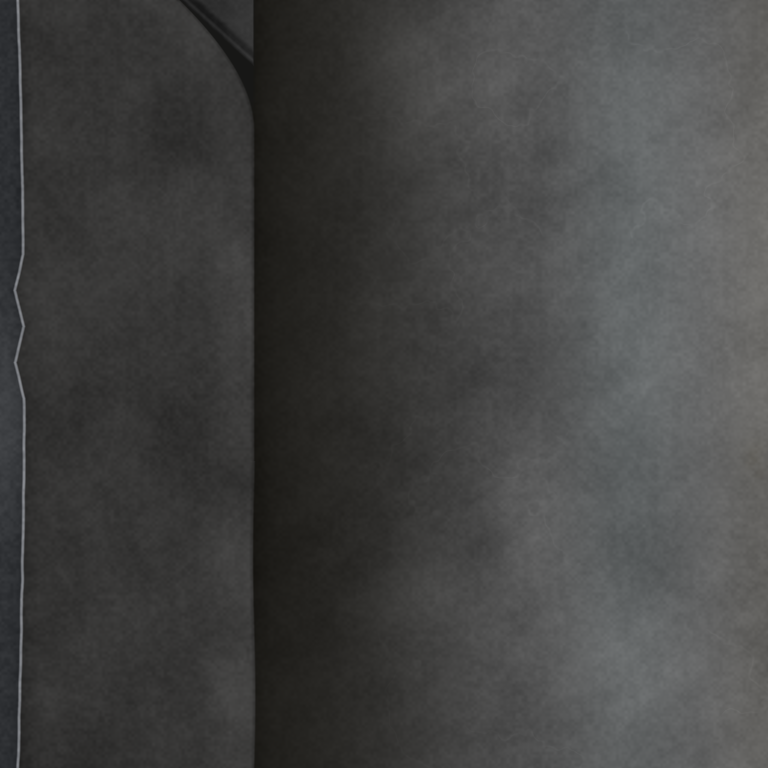
Reproduce this texture procedurally as a Shadertoy shader.

```glsl
// A dark suede cushion with a pale stitched seam lies beside a worn concrete floor.
// Curved boundaries are distance masks; light is a ramp plus soft glows, and the
// surfaces come from layered value noise with fine grain and faint ridge veins.

float hash(vec2 p) {
    return fract(sin(dot(p, vec2(127.1, 311.7))) * 43758.545);
}

float noise(vec2 p) {
    vec2 i = floor(p), f = fract(p);
    f = f * f * (3.0 - 2.0 * f);
    return mix(mix(hash(i), hash(i + vec2(1, 0)), f.x),
               mix(hash(i + vec2(0, 1)), hash(i + vec2(1, 1)), f.x), f.y);
}

float fbm(vec2 p) {
    float sum = 0.0, amp = 0.5;
    for (int i = 0; i < 5; i++) {
        sum += amp * noise(p);
        p = mat2(1.6, 1.2, -1.2, 1.6) * p + 7.3;
        amp *= 0.5;
    }
    return sum / 0.97;
}

float glow(vec2 p, vec2 center, vec2 radius) {
    vec2 q = (p - center) / radius;
    return exp(-dot(q, q));
}

// Signed distance-like value to a line through a and b, positive above it
float aboveLine(vec2 p, vec2 a, vec2 b) {
    vec2 d = normalize(b - a);
    return dot(p - a, vec2(-d.y, d.x));
}

// Right border of the cushion, bending left near the top
float cushionEdge(float y) {
    float d = max(y - 0.83, 0.0);
    return 0.331 - 4.4 * d * d / (1.0 + 1.8 * d) + 0.0015 * sin(y * 17.0) * step(y, 0.4);
}

// Bowed seam with two sharp kinks in its middle
float seamX(float y) {
    float zigzag = 1.0 - 2.0 * abs(fract((y - 0.622) / 0.094 + 0.5) - 0.5);
    float kinked = step(0.481, y) * step(y, 0.669);
    return 0.0235 + 0.008 * sin(3.1416 * y) - 0.0115 * zigzag * kinked
         + 0.001 * (noise(vec2(y * 45.0, 3.0)) - 0.5);
}

vec3 floorColor(vec2 p, float grain) {
    float light = 0.125 + 0.265 * smoothstep(0.32, 0.88, p.x);
    light += 0.055 * glow(p, vec2(0.58, 0.89), vec2(0.11, 0.10));
    light += 0.045 * glow(p, vec2(0.70, 0.31), vec2(0.07, 0.10));
    light += 0.035 * glow(p, vec2(0.55, 0.22), vec2(0.06, 0.07));
    light += 0.035 * glow(p, vec2(0.78, 0.12), vec2(0.06, 0.12));
    light += 0.025 * glow(p, vec2(0.87, 0.66), vec2(0.10, 0.12));
    light -= 0.050 * glow(p, vec2(0.83, 0.27), vec2(0.07, 0.07));
    light -= 0.035 * glow(p, vec2(0.71, 0.79), vec2(0.06, 0.10));
    light -= 0.025 * glow(p, vec2(0.67, 0.53), vec2(0.07, 0.06));

    // Cloudy wear, slanted blotches and thin pale veins
    float worn = smoothstep(0.33, 0.70, p.x);
    float cloud = fbm(p * vec2(7.0, 6.0) + 2.0) - 0.5;
    float blotch = fbm(mat2(0.8, -0.6, 0.6, 0.8) * p * vec2(20.0, 28.0)) - 0.5;
    float vein = 1.0 - smoothstep(0.0, 0.018, abs(fbm(p * 9.0 + 31.0) - 0.5));
    vein *= smoothstep(0.45, 0.65, noise(p * 8.0 + 11.0));
    light += (0.09 * cloud + 0.06 * blotch) * mix(0.35, 1.0, worn);
    light += 0.018 * vein * worn + 0.028 * grain * mix(0.4, 1.0, worn);
    light -= 0.035 * exp(-max(p.x - 0.331, 0.0) / 0.02);

    // Warm shadow, a cool band, a warmer right border
    vec3 tint = mix(vec3(0.008, 0.003, -0.010), vec3(0.0), worn);
    tint += vec3(-0.012, 0.003, 0.006) * glow(p, vec2(0.82, 0.55), vec2(0.08, 0.8));
    tint += vec3(0.006, 0.002, -0.008) * smoothstep(0.90, 1.0, p.x);
    float stain = glow(p, vec2(0.985, 0.395), vec2(0.018, 0.025)) * (0.6 + blotch * 2.0);
    return vec3(light) + tint - vec3(0.06, 0.07, 0.09) * max(stain, 0.0);
}

vec3 cushionColor(vec2 p, float edge, float grain) {
    float nap = fbm(p * vec2(13.0, 11.0) + 4.0) - 0.5;
    float light = 0.195 + 0.10 * nap + 0.025 * grain;
    light += 0.025 * glow(p, vec2(0.20, 0.66), vec2(0.12, 0.12));
    light += 0.020 * glow(p, vec2(0.24, 0.08), vec2(0.10, 0.10));
    light += 0.035 * smoothstep(0.08, 0.02, edge - p.x);
    light -= 0.050 * smoothstep(0.006, 0.0, edge - p.x);
    return vec3(light + 0.002, light, light - 0.003);
}

void mainImage(out vec4 fragColor, in vec2 fragCoord) {
    vec2 p = fragCoord / iResolution.xy;
    float aa = 1.2 / iResolution.y;
    float grain = noise(p * 260.0) + noise(p * 130.0 + 9.0) - 1.0;
    float edge = cushionEdge(p.y);
    vec3 color = floorColor(p, grain);

    // Rear cushion with a dark gap and a narrow lit piping
    float rear = aboveLine(p, vec2(0.247, 0.990), vec2(0.326, 0.919));
    float rearMask = smoothstep(-aa, aa, min(rear, 0.330 - p.x));
    vec3 rearColor = vec3(0.175 + 0.02 * grain + 0.04 * smoothstep(0.27, 0.33, p.x));
    rearColor -= 0.075 * smoothstep(0.018, 0.010, rear);
    rearColor += 0.060 * smoothstep(0.004, 0.0, abs(rear - 0.004));
    float gap = smoothstep(0.334, 0.328, p.x) * smoothstep(0.84, 0.88, p.y);
    color = mix(color, vec3(0.09, 0.09, 0.085), gap);
    color = mix(color, rearColor, rearMask);
    color = mix(color, cushionColor(p, edge, grain), smoothstep(aa, -aa, p.x - edge));

    // Blue-grey side panel, seam groove and pale thread
    float side = p.x - seamX(p.y);
    float panel = 0.18 + 0.07 * glow(p, vec2(0.0, 0.46), vec2(0.05, 0.14)) + 0.03 * grain;
    color = mix(color, vec3(panel, panel + 0.008, panel + 0.02), smoothstep(aa, -aa, side));
    color -= 0.045 * exp(-abs(side) / 0.006);
    float thread = smoothstep(0.0018 + aa, 0.0018 - aa, abs(side));
    color = mix(color, vec3(0.53, 0.54, 0.56) + 0.06 * grain, 0.9 * thread);
    fragColor = vec4(clamp(color, 0.0, 1.0), 1.0);
}
```
